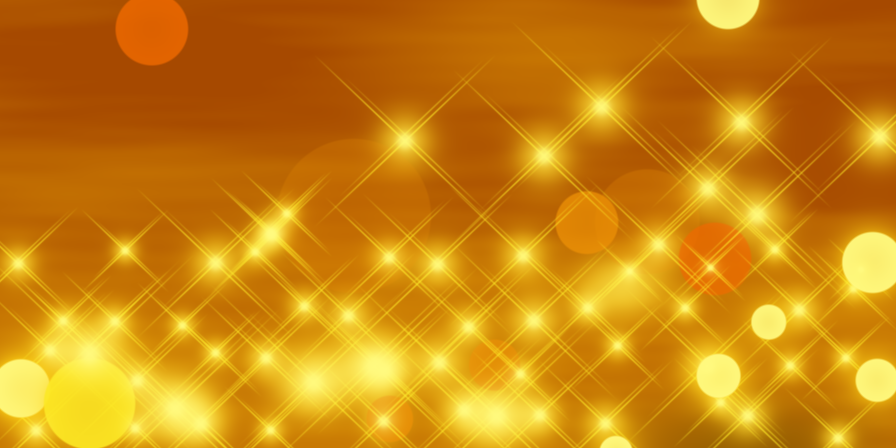
This background is drawn by a Shadertoy shader. Its source:

```glsl
// Golden party backdrop: soft amber bands, bokeh discs and diagonal star sparkles.

const vec3 BROWN  = vec3(0.65, 0.285, 0.00);
const vec3 GOLD   = vec3(0.80, 0.49, 0.01);
const vec3 OLIVE  = vec3(0.50, 0.32, 0.00);
const vec3 EMBER  = vec3(0.93, 0.41, 0.00);
const vec3 AMBER  = vec3(0.92, 0.56, 0.02);
const vec3 YELLOW = vec3(0.98, 0.80, 0.07);
const vec3 LEMON  = vec3(0.99, 0.91, 0.14);
const vec3 PALE   = vec3(1.00, 0.98, 0.50);

vec2 hash22(vec2 p) {
    vec3 q = fract(p.xyx * vec3(0.1031, 0.1030, 0.0973));
    q += dot(q, q.yzx + 33.33);
    return fract((q.xx + q.yz) * q.zy);
}

float cornerSlope(vec2 cell, vec2 offset) {
    return dot(hash22(cell) * 2.0 - 1.0, offset);
}

float gradientNoise(vec2 p) {
    vec2 i = floor(p), f = fract(p);
    vec2 u = f * f * f * (f * (f * 6.0 - 15.0) + 10.0);
    vec2 e = vec2(1.0, 0.0);
    float low  = mix(cornerSlope(i, f), cornerSlope(i + e, f - e), u.x);
    float high = mix(cornerSlope(i + e.yx, f - e.yx), cornerSlope(i + e.xx, f - e.xx), u.x);
    return mix(low, high, u.y);
}

// Soft elliptical spot
float blob(vec2 p, vec2 center, vec2 radius) {
    vec2 q = (p - center) / radius;
    return exp(-dot(q, q));
}

vec3 backdrop(vec2 p) {
    float gold = 0.80 * smoothstep(0.76, 0.30, p.y);
    gold += 0.50 * blob(p, vec2(0.15, 0.63), vec2(0.65, 0.09));
    gold += 0.60 * blob(p, vec2(1.20, 0.88), vec2(0.32, 0.20));
    gold += 0.35 * blob(p, vec2(1.70, 0.89), vec2(0.45, 0.07));
    gold += 0.30 * blob(p, vec2(0.00, 1.00), vec2(0.50, 0.08));
    gold -= 0.50 * blob(p, vec2(1.92, 0.62), vec2(0.30, 0.13));
    gold += 0.30 * gradientNoise(p * vec2(1.5, 7.0));
    gold += 0.25 * gradientNoise(p * vec2(3.0, 28.0) + 9.0);
    vec3 color = mix(BROWN, GOLD, clamp(gold, 0.0, 1.0));
    return mix(color, OLIVE, 0.7 * blob(p, vec2(1.68, 0.0), vec2(0.28, 0.10)));
}

// Translucent disc with a slightly denser rim and an optional halo
vec3 disc(vec3 color, vec2 p, vec2 center, float radius, vec3 tint, float alpha, float halo) {
    float d = length(p - center) - radius;
    float edge = max(0.003, 1.0 / iResolution.y);
    float density = alpha * mix(0.9, 1.0, smoothstep(-radius, 0.0, d));
    color = mix(color, YELLOW, halo * exp(-max(d, 0.0) / 0.03));
    return mix(color, tint, density * smoothstep(edge, -edge, d));
}

// One tapered streak: q.x runs along it, q.y across it
float streak(vec2 q, float reach) {
    float width = max(0.0021, 0.5 / iResolution.y);
    float taper = max(0.0, 1.0 - abs(q.x) / reach);
    return taper * exp(-q.y * q.y / (width * width));
}

// Returns soft glow in x, crossed twin rays in y, hot core in z
vec3 sparkle(vec2 p, vec2 center, float size) {
    vec2 q = p - center;
    float d = length(q) / size;
    vec2 axis = vec2(0.725, 0.689);
    vec2 rise = vec2(dot(q, axis), dot(q, vec2(-axis.y, axis.x)));
    vec2 fall = vec2(dot(q, vec2(axis.x, -axis.y)), dot(q, axis.yx));
    vec2 twin = vec2(0.03, 0.011) * size;
    float reach = 0.28 * size;
    float rays = streak(rise, reach) + streak(fall, reach);
    rays += 0.6 * (streak(rise - twin, reach * 0.8) + streak(fall - twin, reach * 0.8));
    float glow = 1.3 * exp(-d * d / 0.0030) + 0.8 * exp(-d / 0.04);
    return vec3(glow, 1.1 * rays, 1.8 * exp(-d * d / 0.00022));
}

vec3 sparkleField(vec2 p) {
    vec3 light = vec3(0.0);
    // Large stars: one wave across the upper right, one along the lower left
    for (int i = 0; i < 5; i++) {
        float k = float(i), wave = sin(2.1 * k);
        vec2 high = vec2(0.904 + 0.25 * k + 0.07 * wave, 0.685 + 0.014 * k - 0.055 * wave);
        vec2 low = vec2(0.2 + 0.225 * k - 0.05 * sin(2.4 * k), 0.14 + 0.07 * cos(2.4 * k));
        light += sparkle(p, high, 1.0) + sparkle(p, low, 1.15);
        light.x += 1.2 * blob(p, low, vec2(0.085, 0.07));
    }
    // Short rising chain on the left, bright arch on the right
    for (int i = 0; i < 3; i++) {
        float k = float(i);
        light += sparkle(p, vec2(0.57 + 0.035 * k, 0.437 + 0.043 * k), 0.5);
        light += sparkle(p, vec2(1.47 + 0.11 * k, 0.453 + 0.13 * sin(1.3 * k)), 0.8 + 0.15 * k);
    }
    // Jittered rows filling the lower half, fainter at the upper right
    for (int row = 0; row < 4; row++) {
        for (int col = 0; col < 11; col++) {
            vec2 cell = vec2(col, row);
            vec2 c = (cell + 0.15 + 0.7 * hash22(cell + 3.7)) * vec2(0.182, 0.125);
            float fade = 1.0 - 0.5 * smoothstep(1.1, 1.5, c.x) * smoothstep(0.3, 0.4, c.y);
            light += sparkle(p, c, fade * mix(0.45, 0.95, hash22(cell + 21.3).x));
        }
    }
    // Shared bloom of the central cluster
    light.x += 1.8 * blob(p, vec2(1.39, 0.36), vec2(0.09, 0.065));
    return light;
}

void mainImage(out vec4 fragColor, in vec2 fragCoord) {
    vec2 p = fragCoord / iResolution.y;
    vec3 light = sparkleField(p);
    vec3 color = mix(backdrop(p), YELLOW, 1.0 - exp(-0.75 * light.x));

    // Warm translucent discs
    color = disc(color, p, vec2(0.339, 0.935), 0.081, EMBER, 0.85, 0.0);
    color = disc(color, p, vec2(0.790, 0.518), 0.172, AMBER, 0.22, 0.0);
    color = disc(color, p, vec2(1.445, 0.505), 0.117, AMBER, 0.25, 0.0);
    color = disc(color, p, vec2(1.310, 0.503), 0.070, AMBER, 0.80, 0.0);
    color = disc(color, p, vec2(1.596, 0.422), 0.081, EMBER, 0.75, 0.0);
    color = disc(color, p, vec2(1.104, 0.185), 0.057, AMBER, 0.70, 0.0);
    color = disc(color, p, vec2(0.870, 0.065), 0.052, AMBER, 0.80, 0.0);

    // Glowing yellow discs
    color = disc(color, p, vec2(0.047, 0.133), 0.065, PALE, 0.95, 0.8);
    color = disc(color, p, vec2(0.200, 0.099), 0.102, LEMON, 0.90, 0.4);
    color = disc(color, p, vec2(1.625, 1.005), 0.070, PALE, 0.95, 0.4);
    color = disc(color, p, vec2(1.948, 0.414), 0.068, PALE, 0.95, 0.6);
    color = disc(color, p, vec2(1.716, 0.281), 0.039, PALE, 0.95, 0.5);
    color = disc(color, p, vec2(1.604, 0.161), 0.049, PALE, 0.95, 0.6);
    color = disc(color, p, vec2(1.958, 0.151), 0.048, PALE, 0.95, 0.6);
    color = disc(color, p, vec2(1.375, -0.01), 0.037, PALE, 0.95, 0.5);

    // Lemon rays, then pale cores where the light piles up
    color = mix(color, max(color, LEMON), 1.0 - exp(-light.y));
    color = mix(color, PALE, 1.0 - exp(-light.z - 0.13 * light.x * light.x));
    fragColor = vec4(color, 1.0);
}
```
